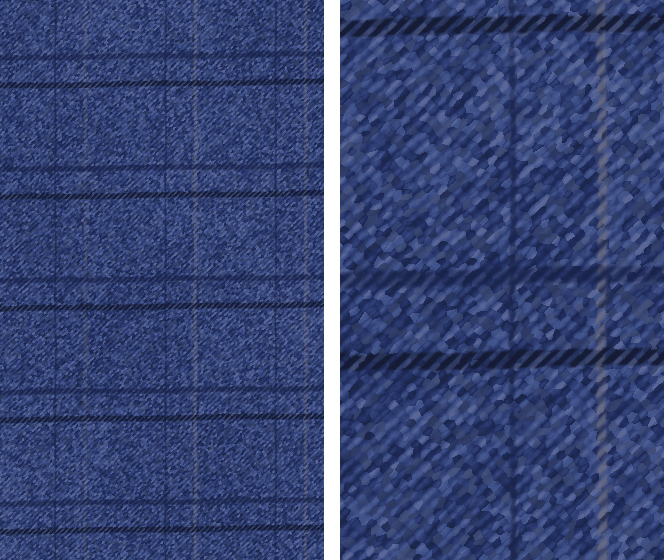
Left: the whole. Right: its middle third, enlarged.
This texture is drawn by a Shadertoy shader. Its source:

```glsl
// Blue worsted twill with a windowpane check: paired dark weft bands crossed by
// thin dark and pale warp stripes. Stretched cellular noise makes the yarn floats,
// a diagonal sine makes the twill ribs, and layered sines add slow wear.
#define REPEAT vec2(0.1967, 0.1990)    // check size, in canvas heights
#define WARP_DARK_X 0.0990
#define WARP_PALE_X 0.1523
#define WEFT_NAVY_Y 0.1042
#define WEFT_BLACK_Y 0.0547
#define WEFT_TILT 0.0130
#define RIB_PITCH 0.0066
#define RIB_ANGLE 0.76                  // ribs rise to the right
#define FLOAT_SIZE vec2(0.0058, 0.0038) // yarn float: along and across the rib
#define GRAIN 0.74
#define WEAR 0.075

const vec3 DEEP   = vec3(0.105, 0.148, 0.285);
const vec3 SHADOW = vec3(0.120, 0.170, 0.360);
const vec3 BASE   = vec3(0.182, 0.242, 0.452);
const vec3 LIGHT  = vec3(0.255, 0.325, 0.545);
const vec3 BLOOM  = vec3(0.350, 0.400, 0.590);
const vec3 GREY   = vec3(0.215, 0.263, 0.415);
const vec3 NAVY   = vec3(0.095, 0.135, 0.290);
const vec3 BLACK  = vec3(0.080, 0.105, 0.205);
const vec3 PALE   = vec3(0.430, 0.430, 0.500);

vec2 hash2(vec2 p) {
    vec3 q = fract(p.xyx * vec3(0.1031, 0.1030, 0.0973));
    q += dot(q, q.yzx + 33.33);
    return fract((q.xx + q.yz) * q.zy);
}

// Cellular noise: x = distance to the nearest point, yz = that cell's random pair
vec3 cellular(vec2 p) {
    vec2 cell = floor(p);
    vec3 nearest = vec3(9.0);
    for (int j = -1; j <= 1; j++)
    for (int i = -1; i <= 1; i++) {
        vec2 id = cell + vec2(i, j);
        vec2 rnd = hash2(id + 300.0);
        float d = length(id + 0.15 + 0.7 * rnd - p);
        if (d < nearest.x) nearest = vec3(d, hash2(id + 357.0));
    }
    return nearest;
}

// Coverage of a line repeated every period
float stripe(float x, float offset, float period, float halfWidth, float soft) {
    float d = abs(mod(x - offset + 0.5 * period, period) - 0.5 * period);
    return 1.0 - smoothstep(halfWidth - soft, halfWidth + soft, d);
}

// Slow unevenness of the cloth, about -1 to 1
float wear(vec2 p) {
    return 0.5 * sin(9.0 * p.x + 5.0 * p.y + 1.0)
         + 0.3 * sin(17.0 * p.y - 11.0 * p.x)
         + 0.2 * sin(41.0 * p.x + 2.0 * sin(13.0 * p.y));
}

vec3 yarnRamp(float t) {
    vec3 c = mix(DEEP, SHADOW, smoothstep(-0.05, 0.14, t));
    c = mix(c, BASE, smoothstep(0.14, 0.45, t));
    c = mix(c, LIGHT, smoothstep(0.43, 0.68, t));
    return mix(c, BLOOM, smoothstep(0.70, 0.95, t));
}

void mainImage(out vec4 fragColor, in vec2 fragCoord) {
    vec2 p = fragCoord / iResolution.y;
    float soft = max(0.7 / iResolution.y, 0.0011);

    // Twill frame: x runs along the ribs, y across them
    float c = cos(RIB_ANGLE), s = sin(RIB_ANGLE);
    vec2 twill = vec2(c * p.x + s * p.y, c * p.y - s * p.x);
    vec3 yarn = cellular(twill / FLOAT_SIZE);
    float ribPhase = 6.2832 * twill.y / RIB_PITCH + 0.9 * (yarn.y - 0.5);
    float rib = 0.5 + 0.5 * sin(ribPhase);

    // Ground cloth
    float tone = 0.47 + GRAIN * (yarn.y - 0.5) + 0.34 * (rib - 0.5)
               + 0.30 * (0.42 - yarn.x) + WEAR * wear(p);
    vec3 color = yarnRamp(tone);
    color = mix(color, GREY, 0.65 * smoothstep(0.70, 0.92, yarn.z));

    // Warp stripes wander by a fraction of a thread and vary between repeats
    float warpX = p.x + 0.0006 * sin(31.0 * p.y) + 0.0012 * (rib - 0.5);
    float paleIndex = floor((p.x - WARP_PALE_X) / REPEAT.x + 0.5);
    float paleStrength = 0.80 + 0.20 * sin(2.2 * paleIndex - 1.3);
    float warpDark = stripe(warpX, WARP_DARK_X, REPEAT.x, 0.0017, soft);
    float warpPale = stripe(warpX, WARP_PALE_X, REPEAT.x, 0.0027, soft);
    color = mix(color, NAVY, warpDark * (0.40 + 0.40 * yarn.z));
    color = mix(color, PALE, warpPale * paleStrength * (0.15 + 0.65 * rib));

    // Weft bands: soft navy above, then black broken into slanted dashes
    float weftY = p.y - WEFT_TILT * (p.x - 0.29)
                + 0.0008 * sin(23.0 * p.x + 6.0 * p.y) + 0.0018 * (yarn.y - 0.5);
    float weftNavy = stripe(weftY, WEFT_NAVY_Y, REPEAT.y, 0.0048, 1.5 * soft);
    float weftBlack = stripe(weftY, WEFT_BLACK_Y, REPEAT.y, 0.0050, soft);
    color = mix(color, NAVY, weftNavy * (0.42 + 0.42 * (1.0 - rib)));
    color = mix(color, BLACK, weftBlack * (0.35 + 0.62 * smoothstep(0.2, 0.8, 1.0 - rib)));

    fragColor = vec4(color, 1.0);
}
```
